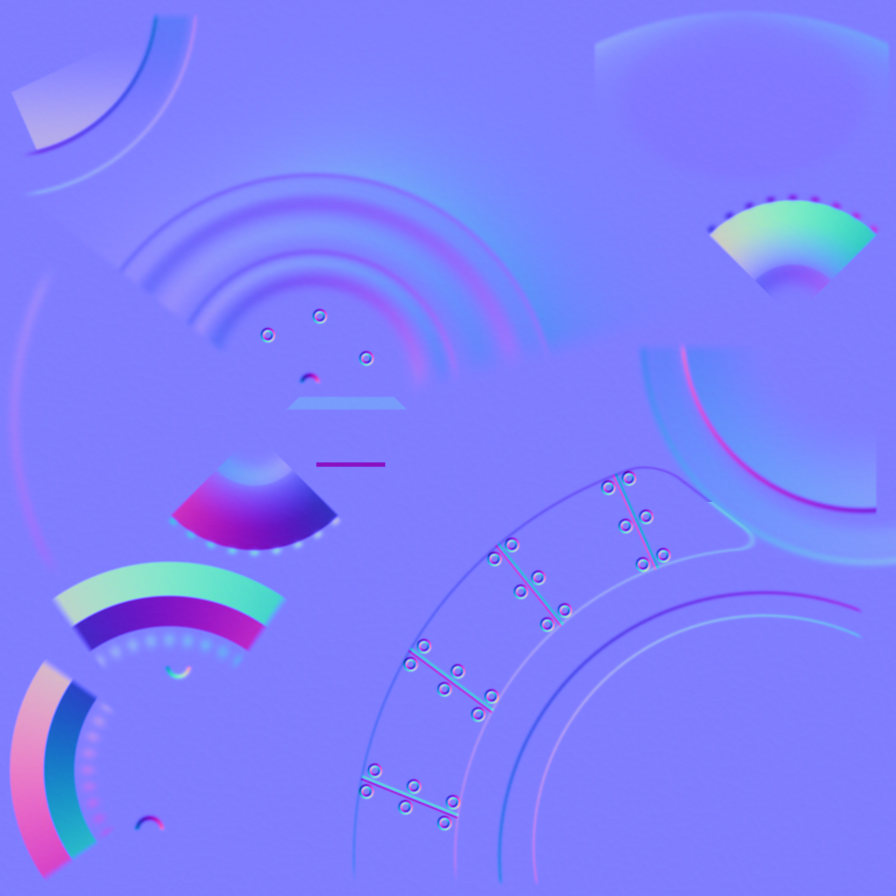
This texture map is drawn by a three.js fragment shader. Its source:

```glsl
// Tangent-space normal map of curved machine panels: arches, fans, bars, bolts.
// Each part adds a tilt along the radius of its own circle; the summed tilt
// is packed as a unit normal into red, green and blue.
varying vec2 vUv;

float line(float x, float w) { return exp(-x * x / (w * w)); }
float below(float x, float edge, float w) { return 1. - smoothstep(edge - w, edge + w, x); }
float band(float x, float a, float b, float w) { return below(x, b, w) - below(x, a, w); }

// Green points down in this map
vec2 tilt(vec2 dir) { return vec2(dir.x, -dir.y); }
vec2 radial(vec2 d) { return tilt(d / (length(d) + 1e-5)); }

float angleFrom(vec2 d, vec2 axis) {
  return atan(axis.x * d.y - axis.y * d.x, dot(axis, d));
}

// Cellular grain: offset to the nearest feature point
vec2 cellGrain(vec2 p) {
  vec2 nearest = vec2(2.);
  for (int i = 0; i < 9; i++) {
    vec2 id = floor(p) + vec2(mod(float(i), 3.), floor(float(i) / 3.)) - 1.;
    vec2 h = vec2(dot(id, vec2(127.1, 311.7)), dot(id, vec2(269.5, 183.3)));
    vec2 d = id + fract(sin(h) * 4375.5) - p;
    if (dot(d, d) < dot(nearest, nearest)) nearest = d;
  }
  return nearest;
}

vec2 bolt(vec2 d) {
  float r = length(d);
  return radial(d) * .8 * (line(r - .0072, .0014) - line(r - .0045, .0014));
}

vec2 halfRing(vec2 d, float radius, float side) {
  return radial(d) * .85 * line(length(d) - radius, .003) * smoothstep(-.002, .004, d.y * side);
}

vec2 fan(vec2 d, vec2 axis) {
  float r = length(d), a = angleFrom(d, axis);
  float s = .28 * line(r - .05, .014) - .85 * band(r, .06, .132, .002) * smoothstep(.035, .115, r);
  s += .6 * line(r - .135, .004) * pow(.5 + .5 * cos(a * 34.), 2.);
  return radial(d) * s * below(abs(a), .785, .02);
}

vec2 curvedBar(vec2 d, vec2 axis, float radius) {
  float depth = radius - length(d), a = angleFrom(d, axis);
  float s = .82 * (band(depth, .038, .072, .002) - band(depth, 0., .038, .002));
  s -= .35 * line(depth - .087, .008) * (.6 + .4 * cos(a * 42.));
  return radial(d) * s * below(abs(a), .61, .03);
}

// Nested arches whose centres sink as they grow, with a broad outer glow
vec2 arches(vec2 p) {
  vec2 d = p - vec2(.35, .594);
  float r = .231 * d.y + sqrt(.0534 * d.y * d.y + 1.051 * dot(d, d));
  float s = .22 * line(r - .27, .004) - .15 * band(r, .242, .266, .008);
  s += .2 * line(r - .228, .012) - .2 * line(r - .194, .019);
  s += .22 * line(r - .16, .005) - .2 * line(r - .145, .009) + .28 * line(r - .119, .011);
  float glow = mix(.13, .34, smoothstep(.2, .46, p.x));
  s -= glow * smoothstep(.262, .28, r) * exp(-max(r - .27, 0.) / .07);
  s *= smoothstep(.625, .637, dot(p, vec2(.62, .785)));
  s *= smoothstep(-.012, .03, p.y - .564 - .26 * (p.x - .462));
  return radial(d + vec2(0., .22 * r)) * s;
}

// Panelled strip with seams and bolts, then two concentric grooves
vec2 strip(vec2 p) {
  vec2 hub = vec2(.853, .043), d = p - hub;
  float r = length(d);
  vec2 corner = vec2(abs(r - .4015) - .0565, dot(p, vec2(.605, .796)) - .8296) + .025;
  float edge = min(max(corner.x, corner.y), 0.) + length(max(corner, 0.)) - .025;
  float s = .32 * line(edge, .002) * sign(r - .4015) * smoothstep(.01, .04, p.y);
  float grooves = .5 * line(r - .2955, .0025) - .4 * line(r - .257 - .013 * d.y / r, .002);
  s += grooves * smoothstep(.01, .02, p.y) * below(p.x, .96, .005);
  vec2 n = radial(d) * s;
  for (int i = 0; i < 4; i++) {
    float k = float(i), a = radians(9.7 + 19.8 * k), t = radians(22. + 14.6 * k);
    vec2 along = vec2(cos(t), -sin(t)), across = vec2(sin(t), cos(t));
    vec2 m = d - .4015 * vec2(-cos(a), sin(a));
    vec2 q = vec2(dot(m, along), dot(m, across));
    float seam = line(q.y - .0013, .0016) - line(q.y + .0018, .0013);
    n -= tilt(across) * .75 * seam * below(abs(q.x), .058, .0015);
    q.x -= .047 * clamp(floor(q.x / .047 + .5), -1., 1.);
    n += bolt(along * q.x + across * (q.y - .0125 * sign(q.y)));
  }
  return n;
}

// Quarter dish at the right
vec2 dish(vec2 p) {
  vec2 d = p - vec2(.964, .633), o = p - vec2(.97, .625);
  float r = length(d), ro = length(o);
  float bowl = .26 * smoothstep(.1, .2, r) * below(r, .2, .003);
  float rim = (bowl - .65 * line(r - .203, .0035)) * below(p.x, .978, .002);
  float lip = .28 * line(ro - .2526, .005) + .2 * band(ro, .215, .25, .012);
  return (radial(d) * rim + radial(o) * lip) * below(p.y, .612, .008);
}

// Wedge at the upper left and dome at the upper right
vec2 corners(vec2 p) {
  vec2 d = p - vec2(0., 1.), o = p - vec2(.828, .6), w = p - vec2(.01, .898);
  float r = length(d), ro = length(o);
  float inside = smoothstep(0., .004, min(dot(w, vec2(.915, .403)), dot(w, vec2(.427, -.904))));
  vec2 n = vec2(.42, .36) * inside * below(r, .172, .002) * below(p.y, .895, .065);
  float arc = .28 * line(r - .219, .003) - .5 * line(r - .175, .003);
  arc -= .25 * band(r, .174, .212, .008) * smoothstep(.84, .98, p.y);
  n += radial(d) * arc * smoothstep(.02, .05, p.x) * below(p.y, .982, .006);
  float dome = exp(-max(.387 - ro, 0.) / .02) * below(ro, .387, .004);
  n -= radial(o) * dome * (.15 + 1.3 * abs(o.x)) * band(p.x, .664, .992, .003) * step(.7, p.y);
  return n + vec2(.01, -.05) * below(length((p - vec2(.83, .89)) / vec2(.15, .1)), .9, .1);
}

void main() {
  vec2 p = vUv, up = vec2(0., 1.);
  vec2 n = vec2(0., -.015) + .018 * cellGrain(p * 130.);
  n += arches(p) + strip(p) + dish(p) + corners(p);
  n += fan(p - vec2(.885, .6445), up) + fan(p - vec2(.284, .518), -up);
  n += curvedBar(p - vec2(.189, .148), up, .225);
  n += curvedBar(p - vec2(.223, .1406), vec2(-1., 0.), .212);
  // Faint rim at the left, loose bolts and half rings
  vec2 rim = p - vec2(.374, .534);
  n -= radial(rim) * .2 * line(length(rim) - .358, .007) * step(p.x, .15) * band(p.y, .37, .69, .02);
  n += bolt(p - vec2(.357, .647)) + bolt(p - vec2(.299, .626)) + bolt(p - vec2(.409, .6));
  n += halfRing(p - vec2(.346, .572), .009, 1.) + halfRing(p - vec2(.167, .073), .014, 1.);
  n += halfRing(p - vec2(.199, .257), .012, -1.);
  // Plate with a bevelled top and a deep lower edge
  n += vec2(-.06, .24) * band(p.y, .543, .557, .0015) * below(abs(p.x - .387) + p.y, .61, .002);
  n += vec2(.08, -.85) * band(p.y, .479, .484, .001) * band(p.x, .353, .43, .001);
  n /= max(1., length(n) / .95);
  gl_FragColor = vec4(.5 + .5 * vec3(n, sqrt(1. - dot(n, n))), 1.);
}
```
